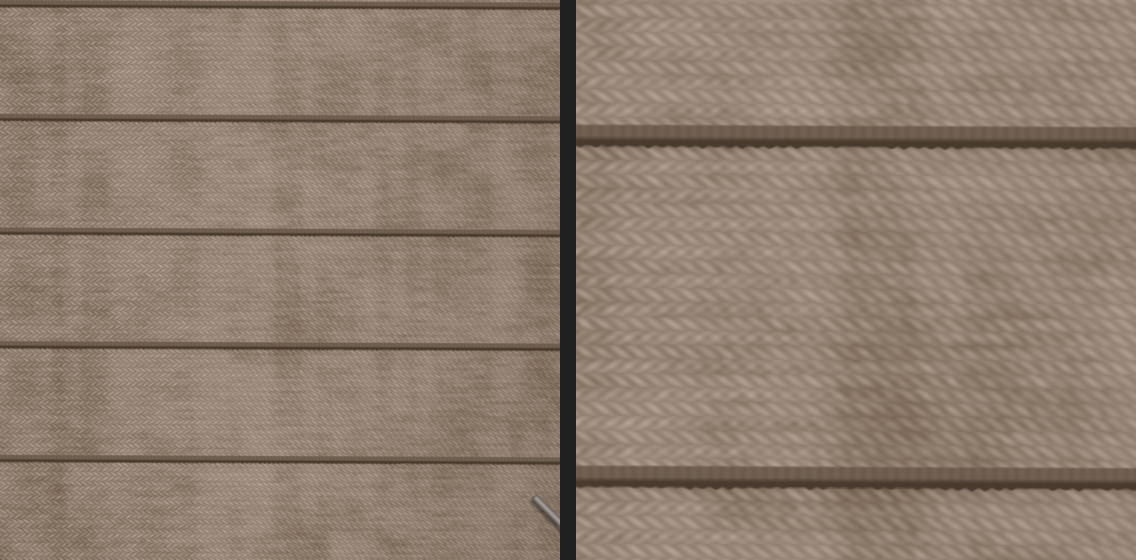
Left: the whole. Right: its middle third, enlarged.
A Shadertoy shader for this texture:

```glsl
// Woven fabric slats stacked down the canvas, parted by thin, slightly tilted grooves.
// Slanted strands form a herringbone at the left that turns into twill at the right;
// stretched value noise adds streaks and wear, and a small pale cord lies at lower right.

const float PITCH = 0.203;        // height of one slat with its groove
const float FIRST_EDGE = 0.0125;  // depth of the first groove's lower lip
const float TILT = 0.0045;        // fall of the grooves from left to right
const float GROOVE = 0.0125;      // groove width
const float STRANDS = 96.0;       // strands across the canvas
const float ROWS = 24.0;          // strand rows in one slat
const float TAU = 6.28318;

const vec3 CLOTH = vec3(0.585, 0.515, 0.460);
const vec3 CLOTH_WARM = vec3(0.525, 0.450, 0.385);
const vec3 GROOVE_FACE = vec3(0.435, 0.370, 0.312);
const vec3 GROOVE_SHADE = vec3(0.285, 0.228, 0.180);
const vec3 CORD = vec3(0.640, 0.600, 0.580);

float hash(vec2 p) {
    return fract(sin(dot(p, vec2(127.1, 311.7))) * 43758.5453);
}

float valueNoise(vec2 p) {
    vec2 cell = floor(p);
    vec2 f = fract(p);
    f = f * f * (3.0 - 2.0 * f);
    float low = mix(hash(cell), hash(cell + vec2(1, 0)), f.x);
    float high = mix(hash(cell + vec2(0, 1)), hash(cell + vec2(1, 1)), f.x);
    return mix(low, high, f.y);
}

// Height of slanted strands; p counts strands across and rows down
float strandHeight(vec2 p, float slant, float seed) {
    float row = floor(p.y);
    float f = fract(p.y) - 0.5;
    float along = p.x + slant * f + 0.5 * mod(row, 2.0);
    float ridge = 0.5 - 0.5 * cos(TAU * along);
    float rowCrown = 1.0 - 3.2 * f * f;
    float tone = 0.7 + 0.6 * hash(vec2(floor(along), row + seed));
    return ridge * rowCrown * tone;
}

// Herringbone blending into one-way twill, about -0.5 to 0.8
float weave(vec2 p, float twill) {
    float turn = mod(floor(p.y), 2.0) * 2.0 - 1.0;
    float herringbone = strandHeight(p, turn, 3.0);
    float oneWay = strandHeight(p, -1.0, 19.0);
    return mix(herringbone, oneWay, twill) - 0.42;
}

// Broad mottling and fine thread streaks, centred on zero
float wear(vec2 p, float slat) {
    float blotch = valueNoise(p * vec2(13.0, 16.0) + slat * 0.7) - 0.5;
    float upright = valueNoise(vec2(p.x * 38.0, p.y * 6.0 + slat)) - 0.5;
    float level = valueNoise(vec2(p.x * 28.0, p.y * 150.0)) - 0.5;
    float grain = valueNoise(p * vec2(210.0, 230.0)) - 0.5;
    return 0.35 * blotch + 0.30 * upright + 0.35 * level + 0.25 * grain;
}

vec3 clothColor(vec2 p, float depth) {
    float slat = floor(depth / PITCH);
    float twill = smoothstep(0.25, 0.60, p.x);
    float relief = weave(vec2(p.x * STRANDS, depth / PITCH * ROWS), twill);
    float worn = wear(p, slat);
    float contrast = mix(0.105, 0.070, smoothstep(0.1, 0.9, p.x));
    vec3 color = mix(CLOTH, CLOTH_WARM, clamp(0.12 - 1.5 * worn, 0.0, 1.0));
    color += contrast * relief + 0.09 * worn;
    // Soft light across the middle, fading to the lower right
    color += 0.022 - 0.06 * abs(p.x - 0.45);
    return color - 0.03 * smoothstep(0.7, 1.0, p.x) * smoothstep(0.4, 0.0, p.y);
}

// Ribbed face above a dark, toothed lip; d is the signed depth below the lip
vec3 addGroove(vec3 cloth, float d, vec2 p, float soft) {
    float teeth = 0.5 + 0.5 * cos(TAU * p.x * STRANDS * 1.3);
    float ragged = valueNoise(vec2(p.x * STRANDS * 1.5, floor(p.y / PITCH)));
    float lip = d - 0.0016 * teeth * ragged;
    float inside = smoothstep(-GROOVE - soft, -GROOVE + soft, d)
                 * (1.0 - smoothstep(-soft, soft, lip));
    float rib = cos(TAU * p.x * STRANDS * 1.6) * 0.012;
    float shade = smoothstep(-0.0065, -0.0025, d);
    vec3 groove = mix(GROOVE_FACE + rib, GROOVE_SHADE, shade);
    float castShadow = 0.07 * exp(-max(d, 0.0) / 0.003) * step(0.0, d);
    return mix(cloth - castShadow, groove, inside);
}

float segmentDistance(vec2 p, vec2 a, vec2 b) {
    vec2 ab = b - a;
    return length(p - a - ab * clamp(dot(p - a, ab) / dot(ab, ab), 0.0, 1.0));
}

// Rounded pale cord with a shadow below it
vec3 addCord(vec3 color, vec2 p, float soft) {
    vec2 tip = vec2(0.958, 0.110);
    vec2 tail = vec2(1.020, 0.048);
    float d = segmentDistance(p, tip, tail);
    float shadow = segmentDistance(p + vec2(0.004, 0.006), tip, tail);
    color *= 1.0 - 0.35 * (1.0 - smoothstep(0.002, 0.011, shadow));
    vec3 rounded = CORD * (1.0 - 0.4 * smoothstep(0.0, 0.007, d));
    return mix(color, rounded, 1.0 - smoothstep(0.006 - soft, 0.006 + soft, d));
}

void mainImage(out vec4 fragColor, in vec2 fragCoord) {
    vec2 uv = fragCoord / iResolution.xy;
    float soft = max(1.0 / iResolution.y, 0.001);
    float depth = 1.0 - uv.y - FIRST_EDGE - TILT * uv.x;
    float lipDepth = PITCH * (fract(depth / PITCH + 0.5) - 0.5);
    vec3 color = clothColor(uv, depth);
    color = addGroove(color, lipDepth, uv, soft);
    color = addCord(color, uv, soft);
    fragColor = vec4(color, 1.0);
}
```
